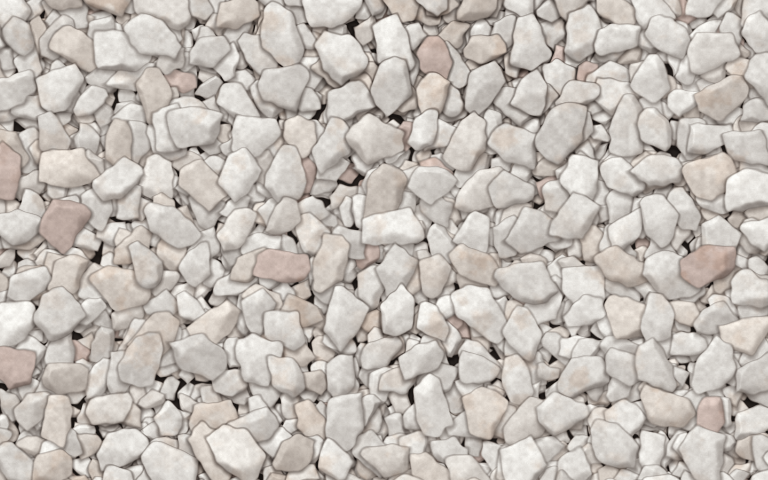
This texture is drawn by a Shadertoy shader. Its source:

```glsl
// Bed of pale, angular crushed stones with dark gaps between them.

float hash(vec2 p) {
    return fract(sin(dot(p, vec2(127.1, 311.7))) * 43758.5453);
}

float noise(vec2 p) {
    vec2 i = floor(p), f = fract(p);
    f = f * f * (3.0 - 2.0 * f);
    return mix(mix(hash(i), hash(i + vec2(1, 0)), f.x),
               mix(hash(i + vec2(0, 1)), hash(i + vec2(1, 1)), f.x), f.y);
}

float fbm(vec2 p) {
    float sum = 0.0, amp = 0.5;
    for (int i = 0; i < 4; i++) {
        sum += amp * noise(p);
        p = p * 2.1 + 7.3;
        amp *= 0.5;
    }
    return sum / 0.9375;
}

// Polygon cut by random planes: returns the edge distance
// and the blended slope of the facets.
float stone(vec2 p, vec2 id, float radius, out vec3 normal) {
    float edgeSum = 0.0;
    float axis = 6.2832 * hash(id + 1.7);
    normal = vec3(0);

    // Sloping sides
    for (int k = 0; k < 7; k++) {
        vec2 seed = id + vec2(3.1, 5.7) * float(k + 1);
        float angle = (float(k) + 0.9 * hash(seed)) * 6.2832 / 7.0 + axis;
        vec2 dir = vec2(cos(angle), sin(angle));
        float reach = radius * (0.72 + 0.32 * hash(seed + 0.37));
        reach *= 1.0 + 0.26 * cos(2.0 * (angle - axis));
        float edge = dot(p, dir) - reach;
        float slope = 0.4 + 0.8 * hash(seed + 0.71);
        edgeSum += exp(edge * 22.0 / radius);
        normal += exp(edge * slope * 27.0 / radius) * vec3(dir * slope, 1);
    }

    // Two tilted top faces that meet in a ridge
    for (int k = 0; k < 2; k++) {
        vec2 seed = id + 9.3 + float(k) * 4.1;
        vec2 tilt = 0.6 * (vec2(hash(seed), hash(seed + 2.3)) - 0.5);
        float height = 0.17 * radius - dot(tilt, p);
        normal += exp(-height * 27.0 / radius) * vec3(tilt, 1);
    }
    normal = normalize(vec3(normal.xy / normal.z, 1));
    return log(edgeSum) * radius / 22.0;
}

void mainImage(out vec4 fragColor, in vec2 fragCoord) {
    vec2 uv = fragCoord / iResolution.y;
    float pixel = 1.0 / iResolution.y;

    // Surface detail shared by all stones
    vec2 wobble = vec2(noise(uv * 55.0), noise(uv * 55.0 + 31.0)) - 0.5;
    float grain = fbm(uv * 95.0);
    float stain = smoothstep(0.5, 0.75, fbm(uv * 24.0 + 11.0));
    float contact = mix(0.4, 0.72, noise(uv * 3.5 + 5.0));
    vec3 light = normalize(vec3(-0.25, 0.5, 0.9));

    float shade = 0.17;
    vec3 tint = vec3(1);

    // Small stones lie at the bottom, large ones on top
    for (int layer = 0; layer < 4; layer++) {
        float level = float(layer);
        float size = 0.041 * pow(1.33, level);
        vec2 grid = uv / size + level * 0.37;
        for (int j = 1; j >= -1; j--)
        for (int i = -1; i <= 1; i++) {
            vec2 cell = floor(grid) + vec2(i, j);
            vec2 id = cell + level * 57.0;
            if (layer > 1 && hash(id + 0.9) > 0.86) continue;

            vec2 jitter = vec2(hash(id + 0.2), hash(id + 0.6)) - 0.5;
            vec2 p = (grid - cell - 0.5 - 0.62 * jitter) * size;
            float radius = size * (0.44 + 0.2 * hash(id + 0.4));
            if (layer == 0) radius = size * 0.64;
            if (length(p) > radius * 1.6 + 0.014) continue;

            vec3 normal;
            float d = stone(p + wobble * 0.006, id, radius, normal);

            // Shadow cast on the stones below, longer on the lower side
            float reach = 0.0075 - 0.008 * normal.y;
            shade *= mix(contact, 1.0, smoothstep(-0.002, max(reach, 0.002), d));

            // Lit facets, worn rim and mineral grain
            float lit = 0.5 + 0.55 * max(dot(normal, light), 0.0);
            lit *= 0.94 + 0.11 * hash(id + 0.8);
            lit *= mix(0.88, 1.0, smoothstep(0.0, -0.004, d));
            lit *= 0.91 + 0.18 * grain;

            // Mostly cream, some beige, a few pink
            float kind = hash(id + 0.5);
            vec3 rock = mix(vec3(1), vec3(0.97, 0.945, 0.925), smoothstep(0.6, 0.9, kind));
            if (kind > 0.95) rock = vec3(0.93, 0.86, 0.84);
            rock *= mix(vec3(1), vec3(0.95, 0.91, 0.88), stain * hash(id + 0.3));

            float cover = smoothstep(pixel, -pixel, d);
            shade = mix(shade, lit, cover);
            tint = mix(tint, rock, cover);
        }
    }

    // Shadows turn slightly brown as they deepen
    vec3 color = vec3(0.89, 0.878, 0.858) * tint;
    color *= pow(vec3(max(shade, 0.1)), vec3(1.0, 1.08, 1.12));
    fragColor = vec4(min(color, 1.0), 1);
}
```
